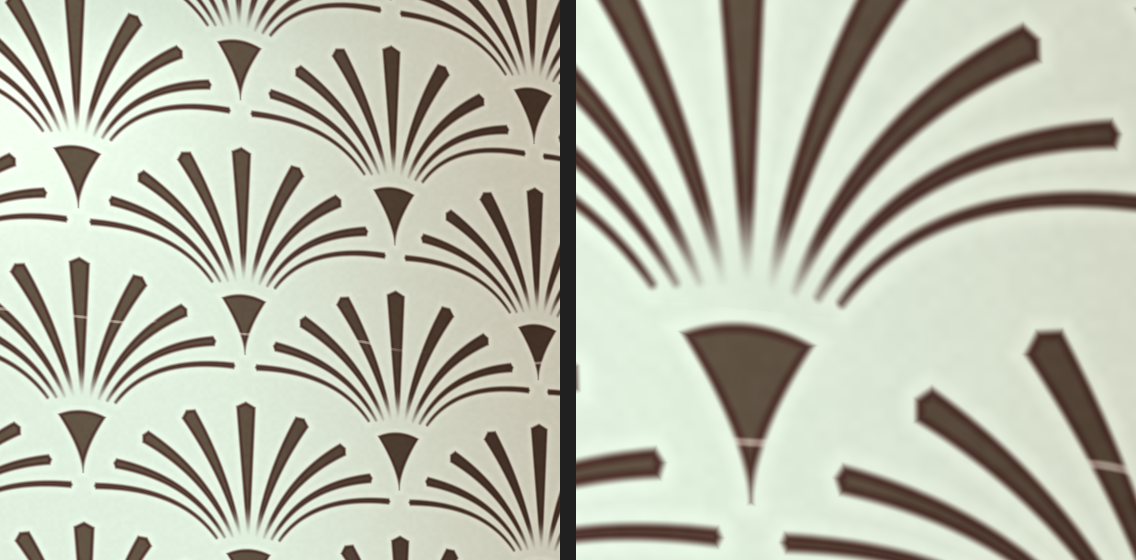
Left: the whole. Right: its middle third, enlarged.
Write a WebGL 1 fragment shader that draws this pattern.

```glsl
precision highp float;
// Staggered rows of dark nine-ray fans with small wedges on a pale sheet, seen slightly askew.
uniform vec2 u_resolution;

#define ROW_HEIGHT 1.5207
#define TAPER 0.04
#define SOFTNESS 0.011
#define TIP_HALF_WIDTH 0.061
#define BASE_HALF_WIDTH 0.008
#define PALE_MINT vec3(0.885, 0.945, 0.875)
#define WARM_GREY vec3(0.785, 0.765, 0.695)
#define INK_CORE vec3(0.385, 0.335, 0.275)
#define INK_RIM vec3(0.30, 0.19, 0.165)
#define INK_SHADE vec3(0.215, 0.145, 0.11)

float hash(vec2 p) {
  return fract(sin(dot(p, vec2(127.1, 311.7))) * 43758.5);
}

float noise(vec2 p) {
  vec2 c = floor(p), f = fract(p);
  f *= f * (3.0 - 2.0 * f);
  return mix(mix(hash(c), hash(c + vec2(1, 0)), f.x),
             mix(hash(c + vec2(0, 1)), hash(c + vec2(1, 1)), f.x), f.y);
}

// Undo the perspective: lattice coordinates, one unit per half repeat across
vec2 toLattice(vec2 s) {
  vec2 across = vec2(0.3108, 0.0508) - TAPER * s;
  vec2 down = vec2(0.0085, 0.4727);
  vec2 offset = s - vec2(0.138, 0.2604);
  float det = across.x * down.y - down.x * across.y;
  vec2 cell = vec2(offset.x * down.y - down.x * offset.y,
                   across.x * offset.y - across.y * offset.x) / det;
  return vec2(cell.x, -cell.y * ROW_HEIGHT);
}

// Tapered ray along a quadratic curve, with a blunt pointed tip
float rayDistance(vec2 p, float k) {
  float angle = k * (0.4765 - 0.0422 * k);
  vec2 base = vec2(0.05 * k, 0.09 - 0.007 * k);
  vec2 bend = vec2(k * (0.16 - 0.0138 * k), 0.48 - 0.008 * k * k);
  vec2 tip = (0.88 + 0.007 * k * k) * vec2(sin(angle), cos(angle));
  vec2 a = tip - 2.0 * bend + base, b = 2.0 * (bend - base);

  // Closest curve parameter, refined from the chord projection
  vec2 chord = tip - base;
  float t = clamp(dot(p - base, chord) / dot(chord, chord), 0.0, 1.0);
  for (int n = 0; n < 5; n++) {
    vec2 slope = 2.0 * a * t + b;
    t -= dot(base + t * (b + a * t) - p, slope) / dot(slope, slope);
    t = clamp(t, 0.0, 1.0);
  }
  float halfWidth = mix(BASE_HALF_WIDTH, TIP_HALF_WIDTH - 0.011 * k, t);
  float side = length(base + t * (b + a * t) - p) - halfWidth;

  vec2 heading = normalize(tip - bend), past = p - tip;
  float acrossTip = abs(heading.x * past.y - heading.y * past.x);
  float cap = (dot(past, heading) + 0.5 * acrossTip) / 1.118;
  // Past the end, the straight sides replace the round end
  if (t > 0.999) side = acrossTip - halfWidth;
  return max(side, cap);
}

// Wedge with an arched top and concave sides
float wedgeDistance(vec2 p) {
  float rise = max((p.y + 0.353) / 0.323, 0.0);
  float side = 0.9 * (abs(p.x) - 0.137 * pow(rise, 1.6));
  return max(max(side, p.y + 1.6 * p.x * p.x), -0.353 - p.y);
}

// One lattice of motifs: x is the signed distance, y the ink strength
vec2 fan(vec2 q) {
  vec2 p = vec2(abs(mod(q.x + 1.0, 2.0) - 1.0), mod(q.y + 0.4, ROW_HEIGHT) - 0.4);
  float d = wedgeDistance(p);
  for (int k = 0; k < 5; k++) d = min(d, rayDistance(p, float(k)));
  float strength = max(step(p.y, 0.03), smoothstep(0.07, 0.27, length(p)));
  return vec2(d, strength);
}

// Sheet lit from the left, greying to the right
vec3 sheet(vec2 s) {
  float shade = smoothstep(0.25, 1.05, s.x + 0.18 * (0.5 - s.y));
  vec3 color = mix(PALE_MINT, WARM_GREY, shade);
  vec2 glow = (s - vec2(0.0, 0.22)) * vec2(3.2, 4.0);
  color += 0.07 * exp(-dot(glow, glow));
  return color - 0.05 * smoothstep(0.14, 0.0, s.y) * (1.0 - shade);
}

void main() {
  vec2 s = gl_FragCoord.xy / u_resolution;
  s.y = 1.0 - s.y;
  vec2 q = toLattice(s);
  vec2 even = fan(q), odd = fan(q - vec2(1.0, 0.5 * ROW_HEIGHT));
  vec2 ink = even.x < odd.x ? even : odd;
  float soft = max(SOFTNESS, 2.5 / u_resolution.x);

  // Pale halo around the print
  vec3 color = sheet(s);
  color += 0.035 * ink.y * smoothstep(0.05, 0.01, ink.x);

  // Reddish rims, olive cores, darker toward the right
  vec3 print = mix(INK_RIM, INK_CORE, smoothstep(0.006, 0.028, -ink.x));
  print = mix(print, INK_SHADE, 0.75 * smoothstep(0.3, 0.95, s.x));

  // Broken scratch running across the print
  float scratch = abs(s.y - 0.55 - 0.1 * s.x - 0.012 * (noise(s * 14.0) - 0.5));
  print += 0.3 * smoothstep(0.004, 0.001, scratch) * smoothstep(0.45, 0.7, noise(s * 23.0));

  color = mix(color, print, ink.y * smoothstep(soft, -soft, ink.x));
  color += 0.016 * (noise(s * 150.0) - 0.5);
  gl_FragColor = vec4(color, 1.0);
}
```
